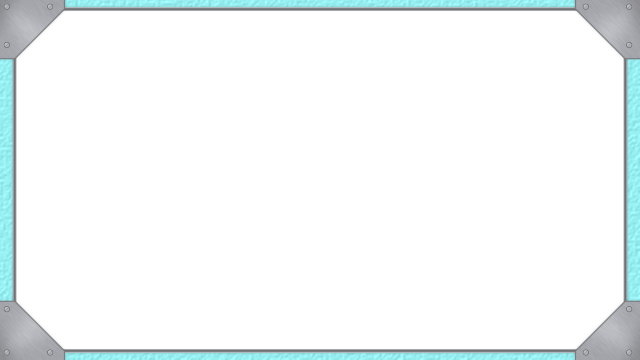
This background is drawn by a WebGL 2 fragment shader. Its source:

```glsl
#version 300 es
precision highp float;
uniform vec2 u_resolution;
out vec4 fragColor;

// Layout, in units of 1/432 of the canvas height
const float UNITS = 432.0;
const vec2 RAIL = vec2(17.6, 11.0);      // rail centre, measured from the edges
const float RAIL_HALF = 2.3;
const vec2 PLATE = vec2(78.0, 71.0);     // corner plate extent
const float PLATE_CUT = 89.0;            // x + y along the diagonal cut
const float SCREW_RADIUS = 3.7;
const float SCREW_STEP = 52.0;
const float GRAIN = 3.2;                 // size of the plaster bumps
const float RELIEF = 0.13;

// Colours
const vec3 PAPER = vec3(1.0);
const vec3 AQUA = vec3(0.59, 0.935, 0.945);
const vec3 AQUA_SHADE = vec3(0.48, 0.68, 0.69);
const vec3 STEEL_DARK = vec3(0.55, 0.55, 0.565);
const vec3 STEEL = vec3(0.64, 0.645, 0.67);
const vec3 STEEL_LIGHT = vec3(0.77, 0.775, 0.79);
const vec3 EDGE = vec3(0.43, 0.44, 0.45);

float hash(vec2 p) {
    p = fract(p * vec2(0.1031, 0.1137));
    p += dot(p, p.yx + 33.33);
    return fract((p.x + p.y) * p.x * 7.13);
}

float noise(vec2 p) {
    vec2 i = floor(p), f = fract(p);
    f = f * f * (3.0 - 2.0 * f);
    return mix(mix(hash(i), hash(i + vec2(1, 0)), f.x),
               mix(hash(i + vec2(0, 1)), hash(i + vec2(1, 1)), f.x), f.y);
}

// Coverage of the inside of a signed distance
float fill(float d, float aa) {
    return 1.0 - smoothstep(-0.5 * aa, 0.5 * aa, d);
}

// Embossed plaster lit from the upper left
vec3 plaster(vec2 p) {
    vec2 s = p / GRAIN;
    float bump = noise(s) - noise(s + vec2(-0.4, 0.4));
    return AQUA + RELIEF * bump;
}

// Brushed steel: a fan of light spreading from the outer corner
vec3 brushedSteel(vec2 q, vec2 p) {
    float angle = atan(q.y + 6.0, q.x + 6.0);
    float fan = exp(-pow((angle - 0.8) / 0.32, 2.0));
    float reach = smoothstep(5.0, 50.0, length(q));
    vec3 c = mix(STEEL_DARK, STEEL, smoothstep(0.0, 32.0, q.x + 0.5 * q.y));
    c = mix(c, STEEL_LIGHT, 0.75 * fan * reach);
    float streak = noise(vec2((p.x - p.y) * 0.12, (p.x + p.y) * 0.8));
    return c + 0.035 * (streak - 0.5);
}

// Round screw head with a rim, a highlight and a slot
vec3 addScrew(vec3 c, vec2 d, float aa) {
    float r = length(d);
    float light = dot(d, vec2(-0.7, 0.7)) / SCREW_RADIUS;
    vec3 head = mix(STEEL, STEEL_LIGHT, 0.5 + 0.5 * light);
    head = mix(head, EDGE, 0.45 * fill(abs(d.x - d.y) - 0.5, aa));
    c = mix(c, EDGE, 0.9 * fill(r - SCREW_RADIUS, aa));
    return mix(c, head, fill(r - SCREW_RADIUS + 0.9, aa));
}

void main() {
    float aa = UNITS / u_resolution.y;
    vec2 p = gl_FragCoord.xy * aa;
    vec2 size = u_resolution * aa;
    vec2 q = min(p, size - p);               // distance from the nearest edges
    bool right = p.x > 0.5 * size.x;
    bool top = p.y > 0.5 * size.y;

    // Plaster border, with shade beside the rail
    vec2 fromRail = q - RAIL;
    float inside = min(fromRail.x, fromRail.y);
    vec3 colour = plaster(p);
    colour = mix(colour, AQUA_SHADE, 0.75 * exp(-max(-inside - RAIL_HALF, 0.0) * 1.1));

    // White panel and the rounded rail around it
    colour = mix(colour, PAPER, fill(-inside, aa));
    float across = abs(inside) / RAIL_HALF;
    vec3 rail = mix(EDGE, STEEL_LIGHT, smoothstep(0.1, 1.1, across));
    colour = mix(colour, rail, fill(abs(inside) - RAIL_HALF, aa));

    // Corner plates with a soft cast shadow and a dark edge
    float cut = (q.x + q.y - PLATE_CUT) * 0.7071;
    float plate = max(max(q.x - PLATE.x, q.y - PLATE.y), cut);
    colour = mix(colour, EDGE, 0.45 * exp(-max(plate, 0.0) * 1.2));
    vec3 metal = brushedSteel(q, p);
    metal = mix(metal, EDGE, 0.85 * smoothstep(-2.2, -0.2, plate));

    // Screws: three of the four places on each plate
    vec2 first = vec2(right ? 13.0 : 8.2, top ? 8.0 : 9.0);
    vec2 facing = vec2(right ? -1.0 : 1.0, top ? -1.0 : 1.0);
    for (int i = 0; i < 3; i++) {
        vec2 place = first + vec2(i == 1, i == 2) * vec2(SCREW_STEP, top ? 46.0 : SCREW_STEP);
        metal = addScrew(metal, (q - place) * facing, aa);
    }
    colour = mix(colour, metal, fill(plate, aa));

    fragColor = vec4(clamp(colour, 0.0, 1.0), 1.0);
}
```
